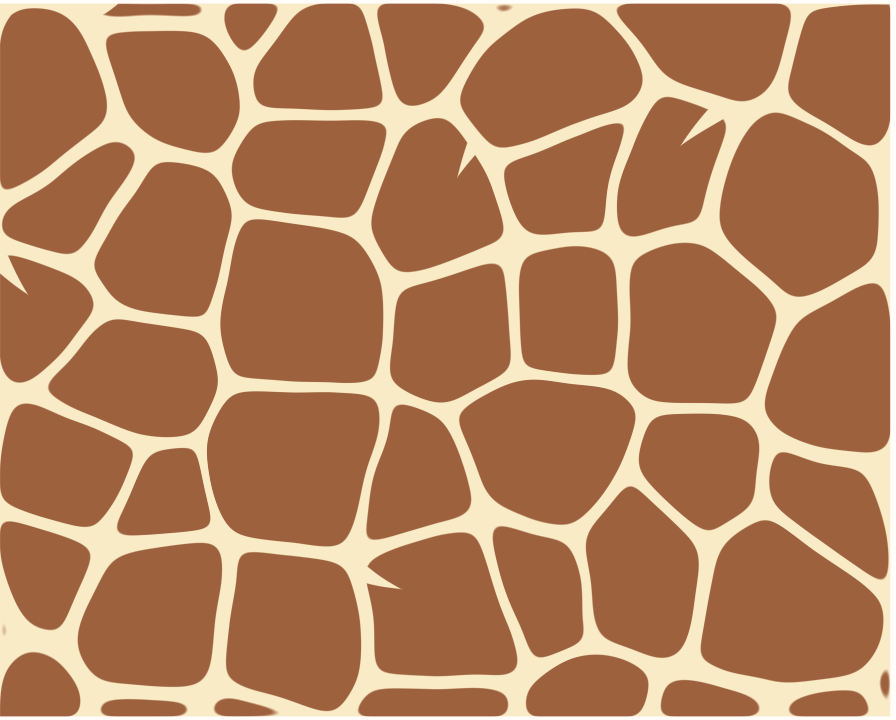
Reproduce this pattern procedurally as a WebGL 1 fragment shader.

```glsl
precision highp float;
// Giraffe hide: rounded brown patches parted by cream channels, with a thin white margin.
uniform vec2 u_resolution;

const float CELL = 0.185; // mean patch size, in canvas heights
const float ROUND = 0.01; // softness of the patch corners

vec2 hash2(vec2 p) {
  return fract(sin(vec2(dot(p, vec2(127.1, 311.7)), dot(p, vec2(269.5, 183.3)))) * 43758.5453);
}

vec2 noise2(vec2 p) {
  vec2 i = floor(p), f = fract(p);
  f = f * f * (3.0 - 2.0 * f);
  return mix(mix(hash2(i), hash2(i + vec2(1.0, 0.0)), f.x),
             mix(hash2(i + vec2(0.0, 1.0)), hash2(i + 1.0), f.x), f.y);
}

vec2 site(vec2 id) {
  return id + 0.5 + 0.74 * (hash2(id) - 0.5);
}

// Larger weights grow larger patches.
float weight(vec2 id) {
  return 0.26 * hash2(id + 37.0).x;
}

// Distance to a wedge cut into a few of the patches, negative inside the wedge.
float notch(vec2 v, vec2 id) {
  vec2 h = hash2(id + 71.0);
  if (h.x < 0.82) return 1.0;
  float angle = 6.2832 * h.y;
  vec2 dir = vec2(cos(angle), sin(angle));
  float along = dot(v, dir) - 0.2 - 0.6 * weight(id);
  float across = dot(v, vec2(-dir.y, dir.x)) + 0.3 * along * along;
  return abs(across) * 0.976 - along * 0.217;
}

void main() {
  vec2 uv = gl_FragCoord.xy / u_resolution.y;
  float aspect = u_resolution.x / u_resolution.y;
  float aa = 0.75 / u_resolution.y;

  // Bend the plane so that the channels curve.
  vec2 p = uv + 0.03 * (noise2(uv * 5.5 + 3.0) - 0.5) + 0.008 * (noise2(uv * 15.0) - 0.5);
  p = p / CELL + vec2(13.3, 7.6);
  vec2 base = floor(p);

  // Find the patch that owns this point in a weighted Voronoi diagram.
  float best = 100.0;
  vec2 owner = base;
  for (int y = -2; y <= 2; y++) {
    for (int x = -2; x <= 2; x++) {
      vec2 id = base + vec2(float(x), float(y));
      vec2 v = p - site(id);
      float power = dot(v, v) - weight(id);
      if (power < best) {
        best = power;
        owner = id;
      }
    }
  }

  // Blend the distances to all its borders, which rounds the corners.
  vec2 center = site(owner);
  float sum = 0.0;
  for (int y = -2; y <= 2; y++) {
    for (int x = -2; x <= 2; x++) {
      vec2 id = base + vec2(float(x), float(y));
      vec2 other = site(id);
      float gap = distance(other, center);
      if (gap > 0.001) {
        vec2 v = p - other;
        float edge = 0.5 * (dot(v, v) - weight(id) - best) / gap;
        sum += exp(-edge * CELL / ROUND);
      }
    }
  }

  // The frame rounds the patches too, but without a channel along it.
  float halfChannel = 0.0085 + 0.005 * (noise2(uv * 6.0 + 20.0).x - 0.5);
  float frame = min(min(uv.x, 0.9935 * aspect - uv.x), min(uv.y - 0.005, 0.995 - uv.y));
  sum += exp(-(max(frame, 0.0) + halfChannel + 0.002) / ROUND);

  float patchDist = -ROUND * log(sum) - halfChannel;
  patchDist = min(patchDist, notch(p - center, owner) * CELL);

  vec3 cream = vec3(0.98, 0.92, 0.78);
  vec3 brown = vec3(0.62, 0.38, 0.24);
  vec3 white = vec3(1.0, 0.99, 0.98);
  vec3 color = mix(cream, brown, smoothstep(-aa, aa, patchDist));
  color = mix(white, color, smoothstep(-aa, aa, frame));
  gl_FragColor = vec4(color, 1.0);
}
```
